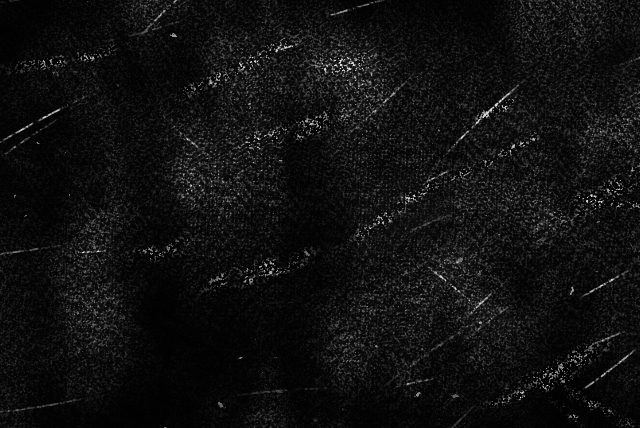
A WebGL 1 fragment shader for this texture:

```glsl
precision highp float;
// Worn black cloth with pale grain, dusty scuffs, fine scratches and flecks.
uniform vec2 u_resolution;

float hash(vec2 p) {
  return fract(sin(dot(p, vec2(127.1, 311.7))) * 43758.547);
}

float noise(vec2 p) {
  vec2 i = floor(p), f = fract(p);
  f = f * f * (3.0 - 2.0 * f);
  float low = mix(hash(i), hash(i + vec2(1.0, 0.0)), f.x);
  float high = mix(hash(i + vec2(0.0, 1.0)), hash(i + 1.0), f.x);
  return mix(low, high, f.y);
}

mat2 rotation(float a) {
  return mat2(cos(a), -sin(a), sin(a), cos(a));
}

float fbm(vec2 p) {
  float sum = 0.0, weight = 0.5;
  for (int i = 0; i < 6; i++) {
    sum += weight * noise(p);
    p = rotation(0.6) * p * 2.1 + 7.3;
    weight *= 0.55;
  }
  return sum / 1.08;
}

// Soft-edged line with tapered ends and a slight bow.
float stroke(vec2 p, vec2 center, float angle, float halfLength, float width, float bow) {
  vec2 q = rotation(angle) * (p - center);
  float along = q.x / halfLength;
  float across = abs(q.y - bow * halfLength * along * along);
  float soft = width + 0.7 / u_resolution.y;
  return (1.0 - smoothstep(width * 0.3, soft, across)) * (1.0 - smoothstep(0.3, 1.0, abs(along)));
}

// Upright faded panel with fairly firm sides.
float panel(vec2 p, float left, float right) {
  return smoothstep(left - 0.03, left + 0.03, p.x) * (1.0 - smoothstep(right - 0.02, right + 0.02, p.x))
    * smoothstep(0.15, 0.45, p.y) * (1.0 - smoothstep(0.6, 0.9, p.y));
}

void main() {
  vec2 p = gl_FragCoord.xy / u_resolution.y;
  float grain = noise(rotation(0.55) * p * 310.0);
  float crumbs = noise(rotation(1.1) * p * 170.0 + 31.0);
  float breaks = noise(p * 50.0 + 11.0);

  // Cloudy wear, strongest on the panels and the left edge
  float wear = pow(2.0 * fbm(p * vec2(4.6, 3.6) + 4.0), 3.5);
  float panels = panel(p, 0.43, 0.66) + panel(p, 0.82, 1.0);
  float edge = (1.0 - smoothstep(0.0, 0.14, p.x)) * (1.0 - smoothstep(0.3, 0.7, p.y));
  float gap = panel(p, 0.66, 0.76) + 0.6 * panel(p, 0.28, 0.42);
  wear = (0.85 * wear + 0.7 * panels + 1.2 * edge) * (1.0 - 0.6 * gap);

  // Woven threads
  vec2 threads = 0.5 + 0.5 * sin(p * 110.0 * 6.2832);
  float weave = mix(1.0, 0.4 + 2.4 * threads.x * threads.y, 0.2 + 0.3 * min(panels, 1.0));
  float light = 0.004 + wear * (0.008 + 0.135 * weave * pow(grain, 2.8));

  // Smooth grey stains, mostly at the lower right
  float stain = smoothstep(0.48, 0.68, fbm(p * 4.0 + 19.0)) * smoothstep(0.7, 1.2, p.x);
  light += 0.08 * stain * (0.4 + 0.6 * crumbs) * (1.0 - 0.6 * smoothstep(0.3, 0.7, p.y));

  // Wide scuffs made of loose dust
  float dust = smoothstep(0.48, 0.85, 0.75 * grain + 0.25 * crumbs);
  for (int i = 0; i < 15; i++) {
    float k = float(i);
    vec2 center = vec2(1.5 * hash(vec2(k, 1.3)), hash(vec2(k, 2.7)));
    float angle = mix(0.08, 0.65, hash(vec2(k, 3.1)));
    if (hash(vec2(k, 4.9)) > 0.75) angle = -angle;
    float size = mix(0.07, 0.24, hash(vec2(k, 5.3)));
    light += 0.6 * dust * smoothstep(0.1, 0.7, breaks)
      * stroke(p, center, angle, size, mix(0.01, 0.032, hash(vec2(k, 6.1))), 0.05);
  }

  // Thin broken scratches, mostly rising to the right
  float chipped = smoothstep(0.25, 0.7, 0.35 * breaks + 0.35 * crumbs + 0.3 * grain);
  for (int i = 0; i < 34; i++) {
    float k = float(i) + 50.0;
    vec2 center = vec2(1.5 * hash(vec2(k, 1.3)), hash(vec2(k, 2.7)));
    float angle = mix(0.05, 0.8, hash(vec2(k, 3.1)));
    float kind = hash(vec2(k, 4.9));
    if (kind > 0.72) angle = -angle;
    if (kind > 0.87) angle -= 1.0;
    float size = mix(0.03, 0.17, pow(hash(vec2(k, 5.3)), 1.5));
    float strength = mix(0.15, 0.9, pow(hash(vec2(k, 6.1)), 2.0));
    light += strength * chipped * stroke(p, center, angle, size, 0.002, 0.1 * (hash(vec2(k, 7.7)) - 0.5));
  }

  // Small ragged flecks
  for (int i = 0; i < 44; i++) {
    float k = float(i) + 120.0;
    vec2 q = p - vec2(1.5 * hash(vec2(k, 1.3)), hash(vec2(k, 2.7)));
    q = rotation(6.28 * hash(vec2(k, 3.1))) * q * vec2(0.8, 1.7);
    float size = mix(0.002, 0.008, pow(hash(vec2(k, 5.3)), 3.0));
    float ragged = length(q) + size * (crumbs + grain - 1.0) * 1.6;
    light += mix(0.15, 0.6, hash(vec2(k, 6.1))) * (1.0 - smoothstep(size * 0.4, size + 0.001, ragged));
  }

  gl_FragColor = vec4(vec3(min(light, 0.85)), 1.0);
}
```
